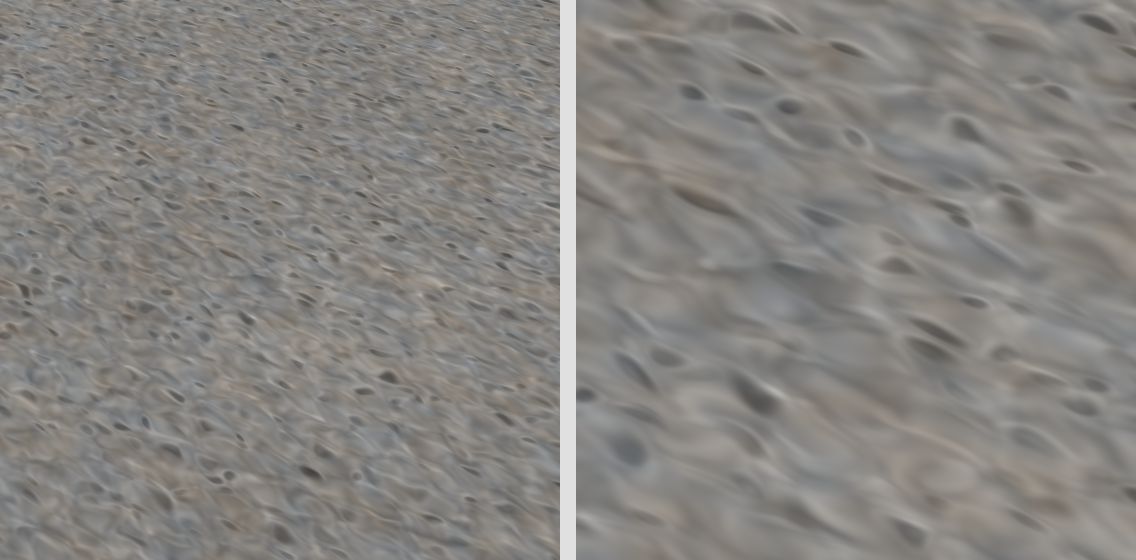
Left: the whole. Right: its middle third, enlarged.
Reproduce this texture procedurally as a Shadertoy shader.

```glsl
#define HORIZON 2.2         // height of the vanishing line, in canvases
#define STRETCH 3.4         // foreshortening of the ground
#define SHEAR 0.7           // slant of the grain, down to the right
#define FLECK_FREQ 42.0
#define STONE_FREQ 19.0
#define GRAIN_FREQ 52.0
#define FLECK_DEPTH 0.15
#define STONE_DEPTH 0.05
#define GRAIN_CONTRAST 0.115
#define BASE_TONE 0.512
#define WARM_GREY vec3(1.018, 1.0, 0.975)
#define TINT vec3(0.030, 0.0, -0.034)

vec2 hash2(vec2 p) {
    vec3 q = fract(p.xyx * vec3(0.1031, 0.1030, 0.0973));
    q += dot(q, q.yzx + 33.33);
    return fract((q.xx + q.yz) * q.zy);
}

vec2 gradient(vec2 cell) {
    float a = 6.2832 * hash2(cell).x;
    return vec2(cos(a), sin(a));
}

float gradientNoise(vec2 p) {
    vec2 i = floor(p), f = fract(p);
    vec2 u = f * f * f * (f * (f * 6.0 - 15.0) + 10.0);
    vec2 e = vec2(1.0, 0.0);
    float low = mix(dot(gradient(i), f), dot(gradient(i + e), f - e), u.x);
    float high = mix(dot(gradient(i + e.yx), f - e.yx),
                     dot(gradient(i + e.xx), f - e.xx), u.x);
    return mix(low, high, u.y);
}

// Scattered soft ellipses: x = dark body, y = pale rim on the upper side
vec2 pebbles(vec2 p, float share) {
    vec2 i = floor(p), sum = vec2(0.0);
    for (int y = -1; y <= 1; y++)
    for (int x = -1; x <= 1; x++) {
        vec2 cell = i + vec2(x, y);
        vec2 kind = hash2(cell + 71.0);
        if (kind.x > share) continue;
        vec2 shape = hash2(cell + 139.0);
        vec2 d = p - cell - hash2(cell);
        float angle = (shape.x - 0.5) * 1.5;
        float c = cos(angle), s = sin(angle);
        vec2 radius = mix(vec2(0.24, 0.19), vec2(0.52, 0.36), shape.y * shape.y);
        vec2 local = mat2(c, -s, s, c) * d / radius;
        float r = length(local);
        float strength = mix(0.25, 1.0, kind.y * kind.y);
        float body = strength * (1.0 - smoothstep(0.45, 1.25, r));
        float rim = strength * exp(-11.0 * (r - 1.4) * (r - 1.4));
        sum.x = max(sum.x, body);
        sum.y = max(sum.y, rim * smoothstep(-0.3, 1.2, local.y));
    }
    return sum;
}

void mainImage(out vec4 fragColor, in vec2 fragCoord) {
    vec2 uv = fragCoord / iResolution.xy;

    // Receding ground plane with slanted grain
    float depth = 1.0 / (HORIZON - uv.y);
    vec2 ground = vec2(uv.x - 0.5, STRETCH) * depth;
    ground.y += SHEAR * ground.x;
    vec2 warp = vec2(gradientNoise(ground * 38.0),
                     gradientNoise(ground * 38.0 + 57.0));
    vec2 rough = ground + warp * 0.011;

    // Broad patches and fine relief
    float tone = BASE_TONE;
    tone += 0.035 * gradientNoise(ground * 3.5 + 9.0);
    tone += 0.035 * gradientNoise(ground * 11.0 + 23.0);
    float grain = gradientNoise(rough * GRAIN_FREQ + 5.0);
    float fine = gradientNoise(rough * GRAIN_FREQ * 1.9 + 31.0);
    tone += GRAIN_CONTRAST * (grain + 0.65 * fine);

    // Pale slivers between the grains
    float sliver = gradientNoise(rough * vec2(48.0, 78.0) + 83.0);
    tone += 0.065 * smoothstep(0.15, 0.55, sliver);

    // Large faint stones, then small dark flecks
    vec2 stones = pebbles(rough * STONE_FREQ + 13.0, 0.4);
    vec2 flecks = pebbles(rough * FLECK_FREQ, 0.55);
    tone += STONE_DEPTH * (0.5 * stones.y - stones.x);
    tone += FLECK_DEPTH * (0.38 * flecks.y - flecks.x);

    // Slight warm and cool tints
    float hue = gradientNoise(ground * 16.0 + 47.0)
              + 0.7 * gradientNoise(ground * 44.0 + 101.0);
    vec3 color = tone * WARM_GREY + TINT * hue;
    fragColor = vec4(clamp(color, 0.0, 1.0), 1.0);
}
```
